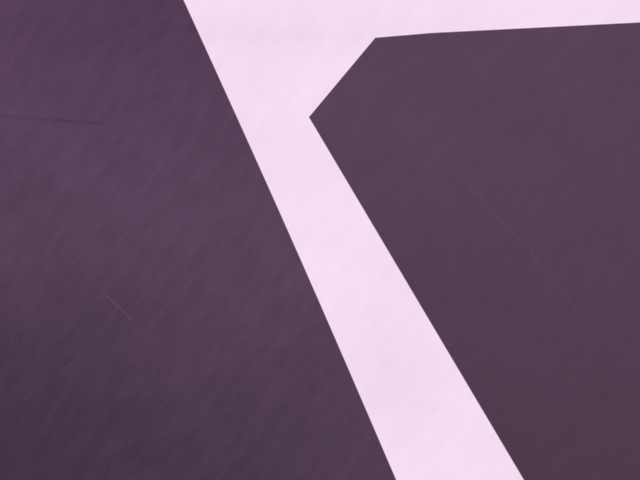
A WebGL 1 fragment shader for this texture:

```glsl
precision highp float;
// Two dark plum panels on pale pink sheet, separated by a slanted pale band.
// Panels are half-plane intersections; the worn cloth is shaded with broad
// gradients, layered sines, stretched cellular noise and faint creases.
uniform vec2 u_resolution;

vec2 hash2(vec2 c) {
  vec3 q = fract(vec3(c.xyx) * vec3(0.1031, 0.1030, 0.0973));
  q += dot(q, q.yzx + 33.33);
  return fract((q.xx + q.yz) * q.zy);
}

// Distance to the nearest scattered point, centred near zero.
float cellular(vec2 p) {
  vec2 cell = floor(p), f = fract(p);
  float nearest = 2.0;
  for (int j = -1; j <= 1; j++) {
    for (int i = -1; i <= 1; i++) {
      vec2 o = vec2(float(i), float(j));
      vec2 d = o + hash2(cell + o) - f;
      nearest = min(nearest, dot(d, d));
    }
  }
  return sqrt(nearest) - 0.5;
}

float layeredCells(vec2 p) {
  float sum = 0.0, amp = 0.5;
  for (int i = 0; i < 4; i++) {
    sum += amp * cellular(p);
    p = mat2(1.6, 1.2, -1.2, 1.6) * p + 7.3;
    amp *= 0.62;
  }
  return sum;
}

float clouds(vec2 p) {
  float sum = 0.0, amp = 0.5;
  for (int i = 0; i < 4; i++) {
    sum += amp * sin(p.x + 1.3 * sin(p.y)) * cos(p.y + sin(0.7 * p.x));
    p = mat2(1.4, 1.1, -1.1, 1.4) * p + 2.1;
    amp *= 0.55;
  }
  return sum;
}

// Signed distance from a line, positive to the left of travel from a to b.
float side(vec2 p, vec2 a, vec2 b) {
  vec2 d = normalize(b - a), q = p - a;
  return d.x * q.y - d.y * q.x;
}

// Soft narrow mark along a segment.
float crease(vec2 p, vec2 a, vec2 b, float width) {
  vec2 q = p - a, d = b - a;
  float r = length(q - d * clamp(dot(q, d) / dot(d, d), 0.0, 1.0));
  return exp(-r * r / (width * width));
}

void main() {
  vec2 p = gl_FragCoord.xy / u_resolution.y;
  float soft = max(0.0022, 0.8 / u_resolution.y);

  // Panel outlines
  float leftPanel = side(p, vec2(0.825, 0.0), vec2(0.382, 1.0))
                  + 0.004 * sin(3.1416 * clamp(p.y, 0.0, 1.0));
  vec2 tip = vec2(0.644, 0.756), shoulder = vec2(0.782, 0.921);
  vec2 bend = vec2(0.900, 0.931);
  float rightPanel = side(p, tip, vec2(1.092, 0.0));
  rightPanel = min(rightPanel, side(p, shoulder, tip));
  rightPanel = min(rightPanel, side(p, bend, shoulder));
  rightPanel = min(rightPanel, side(p, vec2(1.334, 0.953), bend));

  // Cloth texture: diagonal fibres, blotches and fine grain
  vec2 along = mat2(0.8, 0.6, -0.6, 0.8) * p;
  float fibre = layeredCells(along * vec2(34.0, 10.0));
  float blotch = clouds(p * 9.0);
  float grain = cellular(p * 170.0);

  // Left panel: lighter through the middle, darker at the bottom corner
  float leftLight = 0.315 + 0.035 * smoothstep(0.0, 0.55, p.y);
  leftLight -= 0.045 * exp(-6.0 * dot(p - vec2(0.05, 0.0), p - vec2(0.05, 0.0)));
  leftLight -= 0.030 * smoothstep(0.70, 1.0, p.y) * smoothstep(0.0, 0.4, p.x);
  leftLight += 0.045 * fibre + 0.013 * blotch + 0.012 * grain;
  leftLight += 0.045 * crease(p, vec2(0.225, 0.382), vec2(0.272, 0.336), 0.0022);
  leftLight -= 0.025 * crease(p, vec2(0.0, 0.758), vec2(0.215, 0.743), 0.004);
  leftLight += 0.018 * crease(p, vec2(0.05, 0.17), vec2(0.16, 0.25), 0.003);
  vec3 leftColor = leftLight * mix(vec3(1.0, 0.76, 1.01), vec3(1.02, 0.73, 1.03),
                                   smoothstep(0.3, 1.0, p.y - 0.3 * p.x));

  // Right panel: flatter, dimming gently toward the bottom
  float rightLight = 0.310 + 0.036 * smoothstep(0.0, 0.8, p.y);
  rightLight += 0.020 * fibre + 0.007 * blotch + 0.014 * grain;
  rightLight += 0.014 * crease(p, vec2(0.97, 0.62), vec2(1.11, 0.47), 0.004);
  rightLight += 0.018 * crease(p, vec2(1.11, 0.47), vec2(1.20, 0.355), 0.003);
  vec3 rightColor = rightLight * vec3(1.0, 0.76, 0.98);

  // Pale sheet with faint smudges and a dimmer upper rim
  float smudge = 0.012 * blotch + 0.030 * fibre;
  smudge -= 0.025 * exp(-28.0 * abs(p.y - 0.925) - 2.0 * abs(p.x - 0.55));
  smudge -= 0.022 * exp(-90.0 * dot(p - vec2(0.80, 0.20), p - vec2(0.80, 0.20)));
  vec3 color = vec3(0.965, 0.868, 0.947) + smudge;

  color = mix(color, leftColor, smoothstep(-soft, soft, leftPanel));
  color = mix(color, rightColor, smoothstep(-soft, soft, rightPanel));
  gl_FragColor = vec4(clamp(color, 0.0, 1.0), 1.0);
}
```
